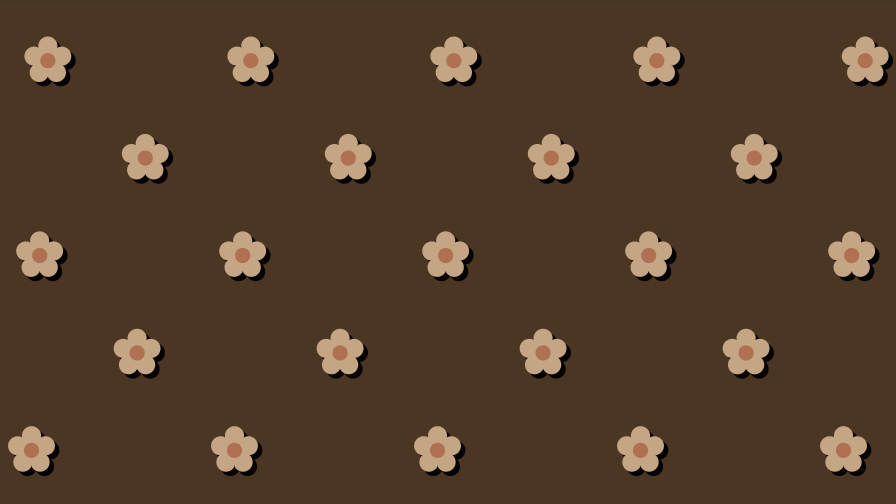
Reproduce this pattern procedurally as a WebGL 1 fragment shader.

```glsl
precision highp float;
// Small five-petal flowers with hard offset shadows on a plain brown ground.
// Staggered rows drift slightly left going down; each flower is a union of
// circles. Lengths are in units of 1/432 of the canvas height.

uniform vec2 u_resolution;

float disc(vec2 p, float radius) {
  return length(p) - radius;
}

// Five round petals around a filled core, first petal pointing up
float flower(vec2 p) {
  float d = disc(p, 8.0);
  for (int i = 0; i < 5; i++) {
    float angle = float(i) * 6.28319 / 5.0;
    d = min(d, disc(p - 12.5 * vec2(sin(angle), cos(angle)), 8.2));
  }
  return d;
}

// Antialiased fill of a signed distance
float coverage(float d, float pixel) {
  return clamp(0.5 - d / pixel, 0.0, 1.0);
}

void main() {
  float pixel = 432.0 / u_resolution.y;
  vec2 p = gl_FragCoord.xy * pixel;
  float depth = 432.0 - p.y;

  // Nearest flower: odd rows move half a column, every row drifts left
  float row = floor((depth - 52.0) / 83.5 + 0.5);
  float x = p.x - 41.0 + 3.5 * row - 87.0 * mod(row, 2.0);
  float column = floor(x / 174.0 + 0.5);
  vec2 q = vec2(x - 174.0 * column, 52.0 + 83.5 * row - depth);

  // The last flower of the top row sits a little further right
  if (row == 0.0 && column == 4.0) q.x -= 4.6;

  // Ground, with a faint hairline along the top edge
  vec3 color = vec3(0.29, 0.21, 0.133);
  color = mix(color, vec3(0.24, 0.20, 0.16), 0.7 * coverage(depth - 0.8, pixel));

  // Shadow, petals, centre
  color = mix(color, vec3(0.015, 0.008, 0.008), coverage(flower(q - vec2(3.8, -3.7)), pixel));
  color = mix(color, vec3(0.77, 0.65, 0.52), coverage(flower(q), pixel));
  color = mix(color, vec3(0.69, 0.44, 0.33), coverage(disc(q, 6.5), pixel));

  gl_FragColor = vec4(color, 1.0);
}
```
